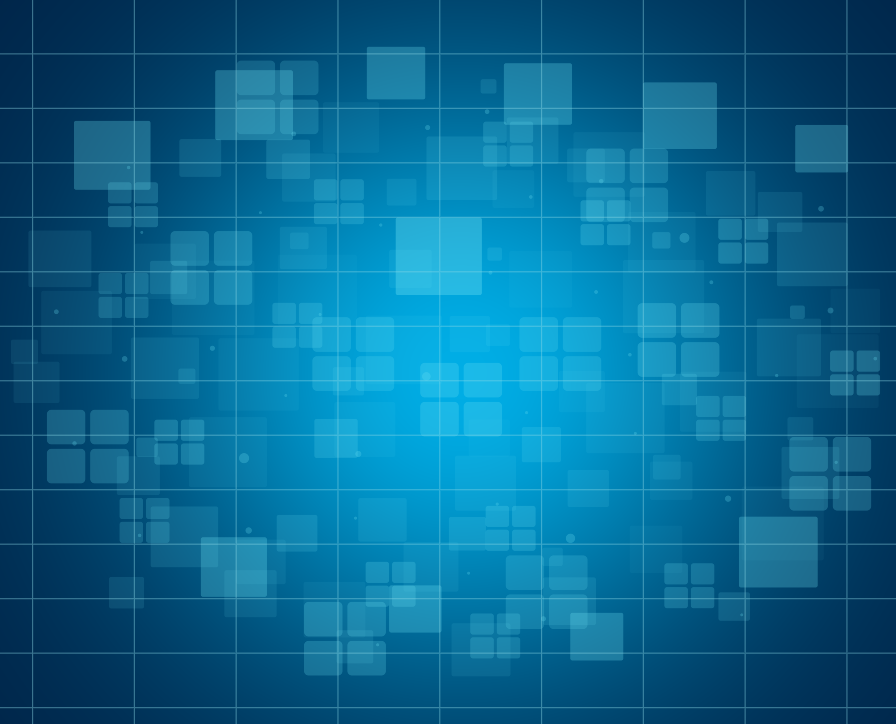
Write a Shadertoy shader that draws this background.

```glsl
const vec3 DEEP_BLUE = vec3(0.0, 0.13, 0.27);
const vec3 CORE_CYAN = vec3(0.0, 0.68, 0.90);
const vec3 PANE_TINT = vec3(0.42, 0.88, 0.95);
const vec3 LINE_TINT = vec3(0.55, 0.85, 0.90);
const vec2 PANE_SHAPE = vec2(1.0, 0.9);
const vec2 CENTER = vec2(0.637, 0.485);
const float GOLDEN_ANGLE = 2.39996;

vec3 hash3(float n) {
    vec3 q = fract(vec3(n) * vec3(0.1031, 0.1030, 0.0973));
    q += dot(q, q.yzx + 33.33);
    return fract((q.xxy + q.yzz) * q.zyx);
}

float roundedBox(vec2 p, vec2 halfSize, float radius) {
    vec2 d = abs(p) - halfSize + radius;
    return length(max(d, 0.0)) + min(max(d.x, d.y), 0.0) - radius;
}

float fill(float dist, float pixel) {
    return smoothstep(0.5 * pixel, -0.5 * pixel, dist);
}

vec3 overlay(vec3 base, float mask) {
    return mix(base, PANE_TINT, mask);
}

float panel(vec2 p, float size, float pixel) {
    return fill(roundedBox(p, size * PANE_SHAPE, 0.003), pixel);
}

// Four rounded panes, folded from one
float paneWindow(vec2 p, float size, float pixel) {
    vec2 folded = abs(p) - 0.53 * size * PANE_SHAPE;
    return fill(roundedBox(folded, 0.47 * size * PANE_SHAPE, 0.11 * size), pixel);
}

// Jittered spiral spreading from the inner radius to the outer ellipse
vec2 spiralPoint(float i, float count, float phase, float inner, vec2 jitter) {
    float radius = mix(inner, 1.0, sqrt((i + 0.5) / count));
    float angle = i * GOLDEN_ANGLE + phase;
    return CENTER + radius * vec2(0.62, 0.40) * vec2(cos(angle), sin(angle))
         + (jitter - 0.5) * 0.08;
}

vec3 addPanels(vec3 color, vec2 p, float count, float seed, vec2 sizes, vec2 alphas, float pixel) {
    for (float i = 0.0; i < count; i++) {
        vec3 h = hash3(i + seed);
        vec2 offset = p - spiralPoint(i, count, seed, 0.0, h.xy);
        float mask = panel(offset, mix(sizes.x, sizes.y, h.z), pixel);
        color = overlay(color, mask * mix(alphas.x, alphas.y, h.x));
    }
    return color;
}

vec3 addWindows(vec3 color, vec2 p, float count, float seed, float inner, float size, float pixel) {
    for (float i = 0.0; i < count; i++) {
        vec3 h = hash3(i + seed);
        vec2 offset = p - spiralPoint(i, count, seed, inner, h.xy);
        color = overlay(color, paneWindow(offset, size, pixel) * mix(0.17, 0.25, h.z));
    }
    return color;
}

// Brighter panels along a parabola
vec3 addArch(vec3 color, vec2 p, float count, vec2 span, float crest, float bend, float pixel) {
    for (float i = 0.0; i < count; i++) {
        vec3 h = hash3(i + 71.0 * crest);
        float t = i / (count - 1.0);
        float y = crest + bend * pow(2.0 * t - 1.0, 2.0) + (h.y - 0.5) * 0.04;
        vec2 offset = p - vec2(mix(span.x, span.y, t), y);
        color = overlay(color, panel(offset, mix(0.036, 0.055, h.z), pixel) * 0.28);
    }
    return color;
}

vec3 addDots(vec3 color, vec2 p, float count, float seed, float pixel) {
    for (float i = 0.0; i < count; i++) {
        vec3 h = hash3(i + seed);
        float dist = length(p - spiralPoint(i, count, seed, 0.0, h.xy));
        color = overlay(color, 0.25 * fill(dist - mix(0.002, 0.007, h.z * h.z), pixel));
    }
    return color;
}

float gridLines(vec2 p, vec2 spacing, vec2 origin, float width, float pixel) {
    vec2 dist = abs(fract((p - origin) / spacing + 0.5) - 0.5) * spacing;
    vec2 line = clamp((0.5 * (width + pixel) - dist) / pixel, 0.0, 1.0);
    return min(max(line.x, line.y), width / pixel);
}

void mainImage(out vec4 fragColor, in vec2 fragCoord) {
    float pixel = 1.0 / iResolution.y;
    vec2 p = fragCoord * pixel;

    // Radial glow
    vec2 fromCenter = (p - CENTER) / 0.45;
    vec3 color = mix(DEEP_BLUE, CORE_CYAN, exp(-dot(fromCenter, fromCenter)));

    // Scattered panels, from faint and large to small
    color = addPanels(color, p, 48.0, 3.0, vec2(0.026, 0.058), vec2(0.04, 0.13), pixel);
    color = addPanels(color, p, 26.0, 57.0, vec2(0.010, 0.032), vec2(0.08, 0.19), pixel);
    color = addArch(color, p, 6.0, vec2(0.155, 1.135), 0.89, -0.11, pixel);
    color = addArch(color, p, 4.0, vec2(0.323, 1.075), 0.13, 0.09, pixel);

    // Focal panel, middle window and mirrored pair
    color = overlay(color, 0.36 * panel(p - vec2(0.606, 0.646), 0.0595, pixel));
    color = overlay(color, 0.25 * paneWindow(p - vec2(0.637, 0.448), 0.0565, pixel));
    vec2 mirrored = vec2(abs(p.x - 0.631) - 0.143, p.y - 0.511);
    color = overlay(color, 0.20 * paneWindow(mirrored, 0.0565, pixel));

    // Outer windows and specks
    color = addWindows(color, p, 8.0, 19.0, 0.35, 0.0565, pixel);
    color = addWindows(color, p, 15.0, 34.0, 0.30, 0.0345, pixel);
    color = addDots(color, p, 40.0, 91.0, pixel);

    // Thin ruled grid
    float lines = gridLines(p, vec2(0.1406, 0.07525), vec2(0.045, 0.0226), 0.0016, pixel);
    fragColor = vec4(mix(color, LINE_TINT, 0.42 * lines), 1.0);
}
```
